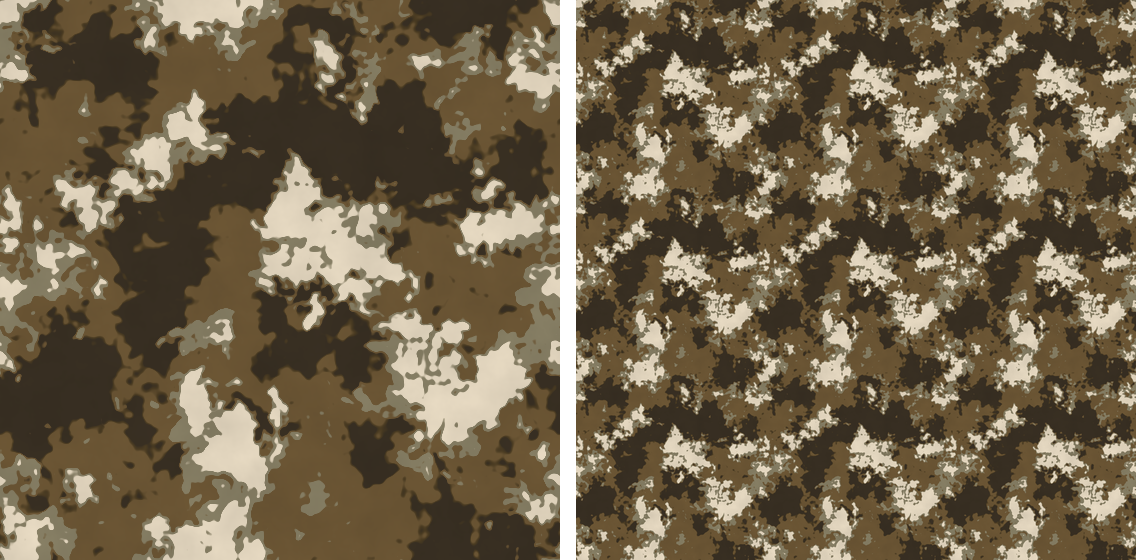
Left, the tile; right, the same tile 3 across and 3 down.
Give the GLSL for this pattern, as a three.js fragment shader.

```glsl
// Seamless crumbled camouflage: cream patches with grey-olive rims over brown and near-black ground.
varying vec2 vUv;

const vec3 DARK  = vec3(0.215, 0.180, 0.132);
const vec3 UMBER = vec3(0.285, 0.228, 0.130);
const vec3 BROWN = vec3(0.412, 0.328, 0.200);
const vec3 OLIVE = vec3(0.510, 0.480, 0.380);
const vec3 CREAM = vec3(0.875, 0.825, 0.735);

// Random unit vector for a lattice cell
vec2 direction(vec2 cell, float seed) {
  vec3 q = fract(cell.xyx * vec3(0.1031, 0.1030, 0.0973) + seed * 0.137);
  q += dot(q, q.yzx + 33.33);
  float angle = 6.28318 * fract((q.x + q.y) * q.z);
  return vec2(cos(angle), sin(angle));
}

// Slope at one corner of a cell, wrapped to the period
float corner(vec2 cell, vec2 local, vec2 offset, float period, float seed) {
  return dot(direction(mod(cell + offset, period), seed), local - offset);
}

// Gradient noise that repeats over the unit square, scaled to unit deviation
float wrapNoise(vec2 uv, float period, float seed) {
  vec2 p = uv * period + fract(seed * vec2(0.37, 0.73));
  vec2 cell = floor(p);
  vec2 f = p - cell;
  vec2 w = f * f * f * (f * (f * 6.0 - 15.0) + 10.0);
  float low = mix(corner(cell, f, vec2(0.0, 0.0), period, seed),
                  corner(cell, f, vec2(1.0, 0.0), period, seed), w.x);
  float high = mix(corner(cell, f, vec2(0.0, 1.0), period, seed),
                   corner(cell, f, vec2(1.0, 1.0), period, seed), w.x);
  return mix(low, high, w.y) / 0.216;
}

// Octave sum, normalised to unit deviation
float fractal(vec2 uv, float period, float gain, float seed) {
  float sum = 0.0;
  float energy = 0.0;
  float amplitude = 1.0;
  for (int i = 0; i < 5; i++) {
    sum += amplitude * wrapNoise(uv, period, seed);
    energy += amplitude * amplitude;
    amplitude *= gain;
    period *= 2.0;
    seed += 1.7;
  }
  return sum / sqrt(energy);
}

// Soft step centred on a level
float above(float level, float softness, float value) {
  return smoothstep(level - softness, level + softness, value);
}

void main() {
  // Slight warp loosens the lattice without stretching the grains
  vec2 warp = vec2(wrapNoise(vUv, 9.0, 3.0), wrapNoise(vUv, 9.0, 8.0));
  vec2 uv = vUv + 0.003 * warp;

  float light = fractal(uv, 4.0, 0.73, 21.0);
  float shade = 0.9 * fractal(uv, 3.0, 0.70, 47.0) - 0.4 * light;
  float patches = wrapNoise(uv, 6.0, 64.0);
  float mottle = fractal(uv, 10.0, 0.55, 83.0);

  // Ground: dark hollows melting through umber into brown
  vec3 color = mix(BROWN, UMBER, above(0.20, 0.10, shade));
  color = mix(color, DARK, above(0.35, 0.09, shade));

  // Brown outline that sets the rims off from the dark
  color = mix(color, BROWN, above(0.32, 0.08, light));

  // Olive rim, widened into patches where the cream level rises
  color = mix(color, OLIVE, above(0.56, 0.07, light));
  float creamLevel = max(0.84, 1.06 + 0.36 * patches);
  color = mix(color, CREAM, above(creamLevel, 0.08, light));

  // Faint cloudy variation of the dye
  color *= 1.0 + 0.014 * mottle;
  gl_FragColor = vec4(color, 1.0);
}
```
